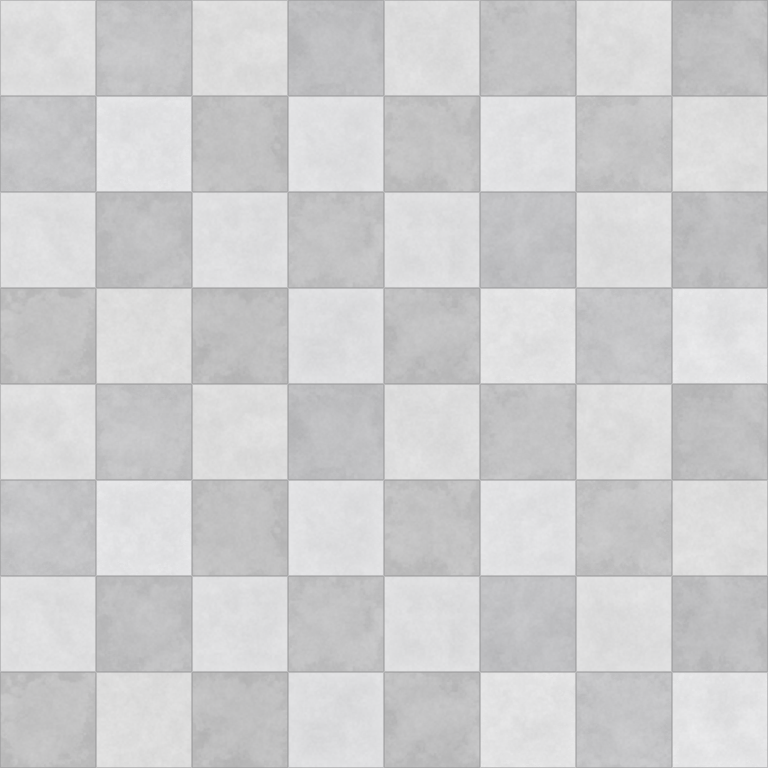
A Shadertoy shader for this texture:

```glsl
const float TILES = 8.0;                    // tiles across and down
const vec2 VARIANTS = vec2(8.0, 4.0);       // tile variants before wear recurs
const vec3 LIGHT = vec3(0.872, 0.872, 0.875);
const vec3 DARK = vec3(0.762, 0.762, 0.767);
const vec3 GROUT = vec3(0.58, 0.58, 0.585);
const float GROUT_HALF_WIDTH = 0.005;       // in tile units

vec2 hash2(vec2 p) {
    vec3 q = fract(p.xyx * vec3(0.1031, 0.1030, 0.0973));
    q += dot(q, q.yzx + 33.33);
    return fract((q.xx + q.yz) * q.zy);
}

// Smooth cellular noise: random cell values blended by distance
float cellNoise(vec2 p) {
    vec2 cell = floor(p), local = fract(p);
    float sum = 0.0, total = 0.0;
    for (int y = -1; y <= 1; y++)
    for (int x = -1; x <= 1; x++) {
        vec2 offset = vec2(x, y);
        vec2 point = hash2(cell + offset);
        vec2 delta = offset + 0.25 + 0.5 * point - local;
        float weight = exp(-7.0 * dot(delta, delta));
        sum += weight * hash2(cell + offset + 71.0).x;
        total += weight;
    }
    return sum / total;
}

// Layered cellular noise, centred on zero
float clouds(vec2 p, float falloff) {
    float sum = 0.0, amplitude = 0.5;
    for (int i = 0; i < 4; i++) {
        sum += amplitude * (cellNoise(p) - 0.5);
        p = p * 2.3 + 17.3;
        amplitude *= falloff;
    }
    return sum;
}

// Broad warped sines, for uneven trowelled cement
float swirl(vec2 p, vec2 seed) {
    vec2 phase = 6.2832 * seed;
    p += 0.25 * sin(p.yx * 5.0 + phase);
    return sin(p.x * 4.0 + phase.y) * sin(p.y * 5.0 + phase.x);
}

// Brightness change over one tile, from its local position and seed
float wear(vec2 local, vec2 seed, float edge, float lightness) {
    vec2 p = local + 40.0 * seed;
    float mottle = clouds(p * 3.0, 0.75);
    float grain = cellNoise(p * 38.0) - 0.5;
    float scuff = clouds(p * vec2(7.0, 10.0) + 9.0, 0.8);

    // Ragged rim, pale or dull depending on the tile
    float rim = 1.0 - smoothstep(0.0, 0.13, edge + 0.35 * mottle);
    float rimTone = mix(-0.018, 0.010, lightness) + 0.016 * (seed.y - 0.5);
    float patches = smoothstep(0.06, 0.22, scuff) * (0.4 + rim);

    return 0.050 * mottle + 0.014 * grain + 0.006 * swirl(local, seed)
         + rimTone * rim + 0.014 * patches * (seed.x - 0.3);
}

// Alternates -1 and +1 per unit, filtered across one pixel
vec2 squareWave(vec2 p, vec2 edge, vec2 pixel) {
    vec2 side = 2.0 * mod(floor(p), 2.0) - 1.0;
    return side * clamp(2.0 * edge / pixel, 0.0, 1.0);
}

// Coverage of the joint lines on each axis
float jointMask(vec2 edge, vec2 pixel) {
    vec2 nearSide = max(edge - 0.5 * pixel, -GROUT_HALF_WIDTH);
    vec2 farSide = min(edge + 0.5 * pixel, vec2(GROUT_HALF_WIDTH));
    vec2 coverage = clamp((farSide - nearSide) / pixel, 0.0, 1.0);
    return max(coverage.x, coverage.y);
}

void mainImage(out vec4 fragColor, in vec2 fragCoord) {
    vec2 p = TILES * fragCoord / iResolution.xy;
    vec2 pixel = TILES / iResolution.xy;
    vec2 local = fract(p);
    vec2 edge = 0.5 - abs(local - 0.5);
    vec2 seed = hash2(mod(floor(p), VARIANTS) + 5.0);

    // Checkerboard
    vec2 wave = squareWave(p, edge, pixel);
    float lightness = 0.5 - 0.5 * wave.x * wave.y;
    vec3 color = mix(DARK, LIGHT, lightness);

    // Tone and tint of each tile, then its surface wear
    color += 0.022 * (seed.x - 0.5);
    color += vec3(-0.004, -0.002, 0.005) * (seed.y - 0.5);
    color += wear(local, seed, min(edge.x, edge.y), lightness);

    // Thin joints
    color = mix(color, GROUT, jointMask(edge, pixel));
    fragColor = vec4(color, 1.0);
}
```
